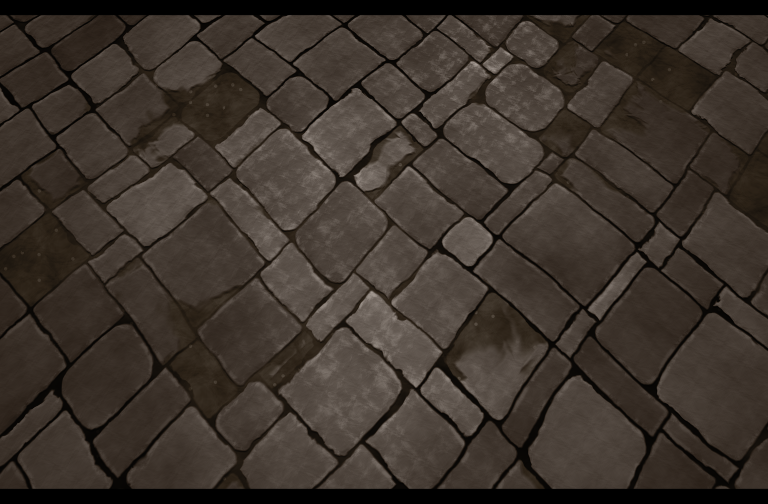
A WebGL 2 fragment shader for this texture:

```glsl
#version 300 es
precision highp float;
// Worn, slanted stone paving with soil-filled joints under a dim overhead light.
#define DENSITY 8.0
#define TILT 0.42
#define ANGLE 0.76
#define JOINT 0.013
#define WOBBLE 0.03
#define CHIPS 0.13
#define BUMP 0.0036
#define STONE_TONE 0.268
#define SOIL_TONE 0.172
#define SOIL_AMOUNT 0.12
#define SHEEN 0.34
#define BAR 0.03

uniform vec2 u_resolution;
out vec4 outColor;

struct Surface { float height, edge, stone, fill, tone, relief; };

float hash(vec2 p) {
  vec3 h = fract(vec3(p.xyx) * 0.1031);
  h += dot(h, h.yzx + 33.33);
  return fract((h.x + h.y) * h.z);
}

mat2 turn(float a) {
  return mat2(cos(a), sin(a), -sin(a), cos(a));
}

// Layered, folded sines, roughly -1 to 1
float waves(vec2 p) {
  float sum = 0.0, amp = 0.55;
  for (int i = 0; i < 5; i++) {
    p = turn(1.13) * p + 0.45 * sin(p.yx * 0.83 + float(i) * 1.7);
    sum += amp * sin(p.x) * sin(p.y + 0.6);
    p *= 1.9;
    amp *= 0.6;
  }
  return sum;
}

// Cellular noise: distance to the nearest grain, and its random value
vec2 grains(vec2 p) {
  vec2 cell = floor(p), best = vec2(9.0, 0.0);
  for (int y = -1; y <= 1; y++)
    for (int x = -1; x <= 1; x++) {
      vec2 c = cell + vec2(x, y);
      float r = hash(c + 7.3);
      float d = length(c + vec2(r, hash(c + 41.7)) - p);
      if (d < best.x) best = vec2(d, r);
    }
  return best;
}

float split(vec2 cell) {
  return mix(0.1, 0.9, hash(cell + 113.0));
}

// Random rectangles from alternating upright and level cuts: low and high corner
vec4 slab(vec2 p, out vec2 id) {
  vec2 c = floor(p), f = p - c;
  float cut = split(c);
  if (mod(c.x + c.y, 2.0) < 0.5) {
    float side = step(cut, f.x);
    id = c + vec2(side, step(split(c + vec2(2.0 * side - 1.0, 0.0)), f.y));
  } else {
    float side = step(cut, f.y);
    id = c + vec2(step(split(c + vec2(0.0, 2.0 * side - 1.0)), f.x), side);
  }
  float ll = split(id - 1.0), ur = split(id);
  float lr = split(id - vec2(0.0, 1.0)), ul = split(id - vec2(1.0, 0.0));
  bool even = mod(id.x + id.y, 2.0) < 0.5;
  return even ? vec4(id - 1.0 + vec2(ll, lr), id + vec2(ur, ul))
              : vec4(id - 1.0 + vec2(ul, ll), id + vec2(lr, ur));
}

Surface paving(vec2 p) {
  vec2 q = turn(ANGLE) * (p / (1.0 - TILT * p.y)) * DENSITY;
  vec2 bent = q + WOBBLE * vec2(waves(q * 4.0), waves(q * 4.0 + 19.0))
                + 0.05 * sin(q.yx * 1.3 + vec2(0.0, 2.0));
  vec2 id;
  vec4 box = slab(bent, id);
  vec2 local = bent - 0.5 * (box.xy + box.zw);
  vec2 size = 0.5 * (box.zw - box.xy) - JOINT;
  float r1 = hash(id + 3.1), r2 = hash(id + 57.9), r3 = hash(id + 91.3);

  // Rounded outline with broken edges
  float corner = min(size.x, size.y) * mix(0.1, 0.6, r1 * r1 * r1);
  vec2 away = abs(local) - size + corner;
  float d = length(max(away, 0.0)) + min(max(away.x, away.y), 0.0) - corner;
  d += CHIPS * r2 * max(waves(q * 3.2 + id * 5.0) - 0.12, 0.0);

  // Soil buries the lower stones
  float level = 0.75 * waves(q * 0.55 + 4.0) + SOIL_AMOUNT;
  float top = mix(0.1, 1.5, r3) + 0.35 * waves(q * 2.3) - 0.2 * smoothstep(-0.2, 0.0, d);
  float cover = smoothstep(-0.08, 0.08, top - level);

  Surface s;
  s.edge = d;
  s.fill = smoothstep(-0.05, 0.45, level);
  s.stone = smoothstep(0.014, -0.014, d) * cover;
  s.relief = 0.6 * waves(q * 6.0 + id * 3.0) + 0.55 * waves(q * 19.0 + id);
  s.tone = mix(0.72, 1.18, r2) + 0.2 * dot(local, vec2(r1, r3) - 0.5)
         + 0.16 * waves(q * 1.9 + id);
  float face = 0.5 + 0.4 * smoothstep(0.0, -0.08, d) + 0.22 * s.relief;
  float soil = 0.15 + 0.35 * waves(q * 9.0) - 0.35 * grains(q * 7.0).x;
  s.height = mix(soil, face, s.stone);
  return s;
}

void main() {
  vec2 uv = gl_FragCoord.xy / u_resolution;
  float aspect = u_resolution.x / u_resolution.y;
  vec2 p = (uv - 0.5) * vec2(aspect, 1.0);
  Surface s = paving(p);

  // Slope and light from above
  vec2 e = vec2(0.0025, 0.0);
  vec2 slope = vec2(paving(p + e).height, paving(p + e.yx).height) - s.height;
  vec3 normal = normalize(vec3(-slope * BUMP / e.x, 1.0));
  vec3 light = normalize(vec3(-0.12, 0.55, 0.9));
  float diffuse = max(dot(normal, light), 0.0) / light.z;

  // Stone, soil, dark joints and pale worn rims
  vec2 grit = grains(p * 60.0);
  float pebble = smoothstep(0.28, 0.12, grit.x) * step(0.93, grit.y);
  float stone = STONE_TONE * s.tone * (1.0 + 0.1 * s.relief);
  float soil = SOIL_TONE * (0.95 + 0.3 * waves(p * 45.0) + 0.6 * pebble);
  float v = mix(soil, stone, s.stone) * mix(1.0, diffuse, 0.85);
  float joint = smoothstep(-0.022, 0.01, s.edge);
  v *= 1.0 - joint * mix(0.82, 0.25, s.fill);
  float rim = smoothstep(-0.08, -0.04, s.edge) * smoothstep(-0.008, -0.03, s.edge);
  v += 0.07 * rim * s.stone * smoothstep(-0.3, 0.4, s.relief);

  // Damp sheen in a few pools of light, then falloff to the sides
  vec2 a = p - vec2(0.21, 0.37), b = p - vec2(-0.02, -0.27), c = p - vec2(-0.17, 0.13);
  float pool = exp(-28.0 * dot(a, a)) + 0.6 * exp(-22.0 * dot(b, b)) + 0.6 * exp(-35.0 * dot(c, c));
  v += SHEEN * pool * s.stone * (0.15 + 0.6 * max(s.relief, 0.0)) * diffuse * (1.0 - joint);
  v *= mix(1.1, 0.68, smoothstep(0.1, 0.9, length(p * vec2(0.95, 1.1))));

  // Warm grey for stone, browner for soil
  vec3 warm = mix(vec3(0.038, 0.0, -0.042), vec3(0.038, 0.0, -0.03), s.stone);
  vec3 color = max(v + warm * min(v / 0.13, 1.0), 0.0);
  float open = smoothstep(BAR - 0.0015, BAR + 0.0015, min(uv.y, 1.0 - uv.y));
  outColor = vec4(color * open, 1.0);
}
```
